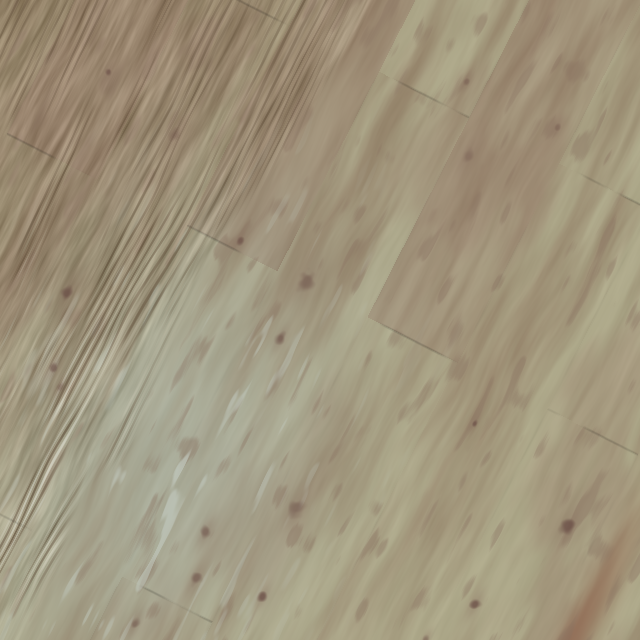
This texture is drawn by a Shadertoy shader. Its source:

```glsl
#define GRAIN_ANGLE 1.10
#define PLANK_WIDTH 0.158
#define PLANK_SHIFT 0.125
#define BOARD_LENGTH 0.885
#define KNOT_COUNT 20
#define SEAM_WIDTH 0.0016
#define BROWN vec3(0.56, 0.485, 0.385)
#define TAN vec3(0.625, 0.56, 0.46)
#define STRAW vec3(0.67, 0.65, 0.53)
#define ROSE vec3(0.585, 0.485, 0.41)
#define SHEEN vec3(0.655, 0.675, 0.615)
#define KNOT_COLOR vec3(0.41, 0.30, 0.27)

float hash(vec2 p) {
    vec3 q = fract(vec3(p.xyx) * 0.1031);
    q += dot(q, q.yzx + 33.33);
    return fract((q.x + q.y) * q.z);
}

float noise(vec2 p) {
    vec2 i = floor(p), f = fract(p);
    f = f * f * (3.0 - 2.0 * f);
    return mix(mix(hash(i), hash(i + vec2(1, 0)), f.x),
               mix(hash(i + vec2(0, 1)), hash(i + vec2(1, 1)), f.x), f.y);
}

float fbm(vec2 p) {
    float sum = 0.0, gain = 0.53;
    for (int i = 0; i < 4; i++) {
        sum += gain * noise(p);
        p = p * 2.03 + 17.3;
        gain *= 0.5;
    }
    return sum;
}

float bump(float x, float width) {
    return exp(-x * x / (width * width));
}

// x runs across the grain, y along it
vec2 toWood(vec2 uv) {
    float c = cos(GRAIN_ANGLE), s = sin(GRAIN_ANGLE);
    return vec2(uv.x * s - uv.y * c, uv.x * c + uv.y * s);
}

void mainImage(out vec4 fragColor, in vec2 fragCoord) {
    vec2 uv = fragCoord / iResolution.xy;
    float pixel = 1.0 / iResolution.y;
    vec2 wood = toWood(uv);

    // Boards in staggered rows
    float across = (wood.x - PLANK_SHIFT) / PLANK_WIDTH;
    float plank = floor(across);
    float odd = mod(plank, 2.0);
    float along = (wood.y - mix(0.175, -0.175, odd)) / BOARD_LENGTH;
    float row = floor(along);
    float boardTone = hash(vec2(plank + 20.0, row + 7.0));

    // Regions: crisp grain at the left, sheen below the centre
    float edge = 0.015 + 0.06 * smoothstep(0.7, 1.1, wood.y)
               + 0.05 * (noise(wood * vec2(40.0, 8.0) + 9.0) - 0.5);
    float crisp = 1.0 - smoothstep(-0.02, 0.02, wood.x - edge);
    float sheen = bump(wood.x - 0.10, 0.23) * bump(wood.y - 0.36, 0.38);
    float shade = smoothstep(0.8, 0.1, length(uv - vec2(0.0, 1.0)));

    // Broad colour and soft streaks
    vec2 warped = wood + vec2(0.012 * (noise(wood * vec2(12.0, 9.0) + 3.0) - 0.5), 0.0);
    float streak = fbm(warped * vec2(34.0, 4.0) + 40.0 + row * 0.3);
    float fine = fbm(warped * vec2(100.0, 11.0) + 60.0);
    float cloud = fbm(wood * vec2(7.0, 3.0) + 31.0);
    float light = (streak - 0.5) * 1.9 + (cloud - 0.5) * 0.6 + 0.62
                + 0.2 * (boardTone - 0.5) + 0.25 * smoothstep(0.3, 0.7, wood.x);
    vec3 color = mix(TAN, STRAW, clamp(light, 0.0, 1.0));
    color = mix(color, BROWN, shade * 0.75);
    float rosy = odd * step(0.5, row) * 0.45 * smoothstep(0.6, 0.3, wood.x)
               + 0.35 * smoothstep(0.58, 0.74, cloud);
    color = mix(color, ROSE, clamp(rosy, 0.0, 0.6));
    color = mix(color, SHEEN, sheen * (0.6 + 0.7 * (streak - 0.4)));
    color += (streak - 0.5) * 0.08 + (fine - 0.5) * 0.05;

    // Red streak at the lower right
    float redStreak = bump(wood.x - 0.80 - 0.02 * (streak - 0.5), 0.026) * smoothstep(0.8, 0.4, wood.y);
    color = mix(color, vec3(0.53, 0.32, 0.24), 0.5 * redStreak);

    // Small dark flecks, and pale ones inside the sheen
    float darkFleck = noise(warped * vec2(60.0, 20.0) + 91.0) * 0.6 + fine * 0.4;
    color = mix(color, ROSE * 0.9, 0.4 * smoothstep(0.64, 0.78, darkFleck));
    float fleck = noise(warped * vec2(75.0, 10.0) + 71.0) * 0.6
                + noise(warped * vec2(150.0, 22.0) + 5.0) * 0.4;
    color = mix(color, vec3(0.76, 0.79, 0.75), 0.7 * smoothstep(0.68, 0.8, fleck) * sheen);

    // Crisp grain: fine, nearly straight contour lines of a stretched field
    float field = wood.x * 85.0 + 2.6 * noise(wood * vec2(16.0, 2.5) + 12.0)
                + 0.9 * noise(wood * vec2(50.0, 7.0) + 25.0);
    float line = sin(6.2832 * field);
    float breakup = smoothstep(0.36, 0.66, fbm(wood * vec2(36.0, 4.5) + 55.0));
    float glint = bump(wood.y - 0.28, 0.36);
    float strength = crisp * breakup * mix(0.65, 1.0, glint);
    color = mix(color, vec3(0.37, 0.30, 0.22), strength * 0.55 * smoothstep(0.3, 1.0, -line));
    color = mix(color, mix(vec3(0.67, 0.60, 0.48), vec3(0.80, 0.80, 0.74), glint),
                strength * (0.4 + 0.4 * glint) * smoothstep(0.4, 1.0, line));
    float hair = noise(wood * vec2(260.0, 14.0)) - 0.5;
    color += crisp * ((fine - 0.5) * 0.17 + hair * 0.07);

    // Scattered knots with halos drawn out along the grain
    for (int i = 0; i < KNOT_COUNT; i++) {
        float id = float(i);
        vec2 center = vec2(hash(vec2(id, 13.7)), hash(vec2(id, 29.1)));
        float size = mix(0.004, 0.013, pow(hash(vec2(id, 41.3)), 2.0));
        vec2 offset = toWood(uv - center);
        float ragged = 1.0 + 0.7 * (noise(uv * 110.0 + id) - 0.5);
        float dist = length(offset / vec2(1.0, 1.35)) / (size * ragged);
        vec2 stretched = offset / (size * vec2(1.5, 4.0));
        color = mix(color, ROSE * 0.92, 0.4 * exp(-dot(stretched, stretched)));
        color = mix(color, KNOT_COLOR, mix(0.25, 0.75, hash(vec2(id, 8.8))) * smoothstep(1.4, 0.3, dist));
    }

    // Seams: barely visible long edges, worn board ends
    float sideDist = (0.5 - abs(fract(across) - 0.5)) * PLANK_WIDTH;
    float endDist = (0.5 - abs(fract(along) - 0.5)) * BOARD_LENGTH;
    float side = 1.0 - smoothstep(0.0, SEAM_WIDTH + pixel, sideDist);
    float end = 1.0 - smoothstep(0.0, SEAM_WIDTH + pixel, endDist);
    float wear = smoothstep(0.2, 0.8, noise(wood * 28.0));
    color *= 1.0 - wear * max(0.03 * side, 0.16 * end);

    fragColor = vec4(clamp(color, 0.0, 1.0), 1.0);
}
```
